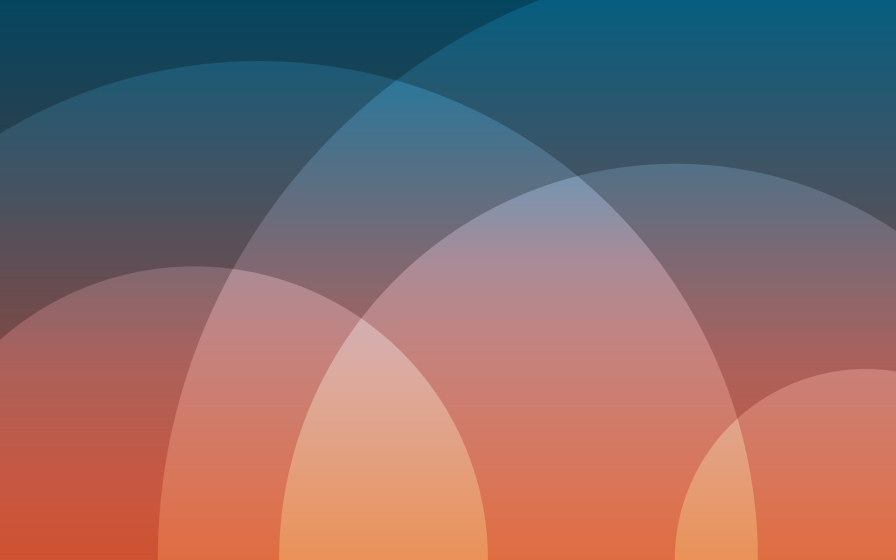
Reproduce this background procedurally as a Shadertoy shader.

```glsl
// Overlay blend of white at partial strength: doubles the dark tones, saturates the light ones
vec3 overlayWhite(vec3 base, float strength) {
    return mix(base, min(2.0 * base, 1.0), strength);
}

// Antialiased coverage of a disc
float disc(vec2 p, vec2 center, float radius, float pixel) {
    return 1.0 - smoothstep(-0.75 * pixel, 0.75 * pixel, length(p - center) - radius);
}

void mainImage(out vec4 fragColor, in vec2 fragCoord) {
    float pixel = 1.0 / iResolution.y;
    vec2 p = fragCoord * pixel;

    // Vertical dusk gradient
    vec3 ember = vec3(0.575, 0.180, 0.108);
    vec3 deepTeal = vec3(0.017, 0.274, 0.374);
    vec3 color = mix(ember, deepTeal, p.y);

    // Domes resting on the lower edge, growing by equal steps
    float centers[5] = float[5](1.546, 0.347, 1.206, 0.4625, 1.356);
    for (int i = 0; i < 5; i++) {
        float radius = 0.3410 + 0.1833 * float(i);
        float cover = disc(p, vec2(centers[i], 0.0), radius, pixel);
        color = overlayWhite(color, 0.335 * cover);
    }

    fragColor = vec4(color, 1.0);
}
```
